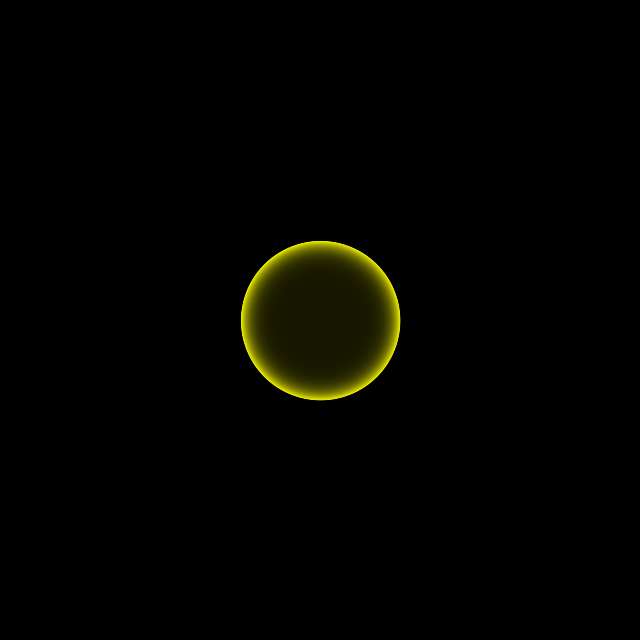
Reproduce this background procedurally as a WebGL 2 fragment shader.

```glsl
#version 300 es
precision highp float;
// A dark olive disc with a glowing yellow rim on black.
// The rim is a steep power of the distance from the disc's centre,
// cut off by a crisp, antialiased circular edge.

uniform vec2 u_resolution;
out vec4 fragColor;

// Brightness inside the disc: a faint flat fill rising sharply to the rim.
float rimGlow(float radiusFraction) {
    return 0.09 + 0.88 * pow(radiusFraction, 9.0);
}

void main() {
    // Canvas units: the shorter side spans 1, with the centre at 0.
    float side = min(u_resolution.x, u_resolution.y);
    vec2 p = (gl_FragCoord.xy - 0.5 * u_resolution) / side;

    // Disc, set very slightly right of and below the middle.
    float discRadius = 0.1246;
    float dist = length(p - vec2(0.001, -0.001));

    // Coverage fades across about one pixel at the edge.
    float halfPixel = 0.5 / side;
    float coverage = 1.0 - smoothstep(-halfPixel, halfPixel, dist - discRadius);

    float glow = rimGlow(min(dist / discRadius, 1.0)) * coverage;
    vec3 yellow = vec3(1.0, 1.0, 0.0);
    fragColor = vec4(yellow * glow, 1.0);
}
```
